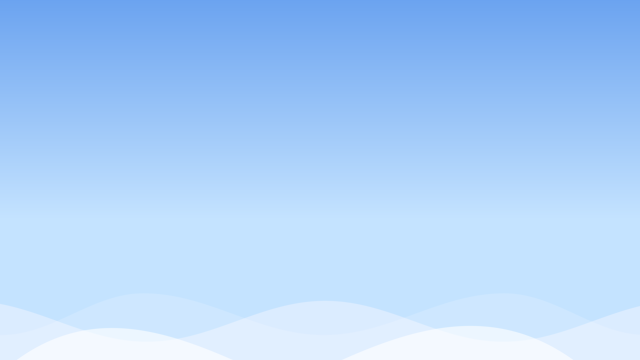
Give the GLSL for this background, as a Shadertoy shader.

```glsl
// A calm blue sky fading downward into pale light, with three translucent
// layers of rolling cloud along the bottom edge. Each layer is a height curve
// over x, filled below with a soft edge and blended from back to front.

const float PI = 3.14159265;

// Coverage of the area below a height curve, softened over about one pixel.
float fillBelow(float y, float height) {
    float soft = 0.8 / iResolution.y;
    return 1.0 - smoothstep(-soft, soft, y - height);
}

// Parabolic mound whose crest leans to the side given by the sign of lean.
float mound(float x, float centre, float halfWidth, float height, float lean) {
    float u = clamp((x - centre) / halfWidth, -2.0, 2.0);
    return height * (1.0 - u * u) * (1.0 + lean * u);
}

// Two crests around a central dip, falling faster toward the outer edges.
float backWave(float x) {
    float d = abs(x - 0.506);
    d += 0.27 * max(d - 0.282, 0.0);
    return 0.1273 - 0.0579 * cos(PI * d / 0.282);
}

float middleWave(float x) {
    return 0.1076 + 0.0567 * cos(2.0 * PI * (x - 0.508) / 0.557);
}

float frontWave(float x) {
    return max(mound(x, 0.195, 0.169, 0.0875, -0.25),
               mound(x, 0.715, 0.181, 0.0935, 0.23));
}

void mainImage(out vec4 fragColor, in vec2 fragCoord) {
    vec2 uv = fragCoord / iResolution.xy;

    // Sky: deep blue at the top, levelling off to pale blue
    vec3 skyTop = vec3(0.42, 0.64, 0.94);
    vec3 skyLow = vec3(0.77, 0.89, 1.0);
    vec3 color = mix(skyTop, skyLow, clamp((1.0 - uv.y) / 0.61, 0.0, 1.0));

    // Cloud layers, back to front
    color = mix(color, vec3(1.0), 0.16 * fillBelow(uv.y, backWave(uv.x)));
    color = mix(color, vec3(1.0, 0.98, 1.0), 0.39 * fillBelow(uv.y, middleWave(uv.x)));
    color = mix(color, vec3(1.0), 0.62 * fillBelow(uv.y, frontWave(uv.x)));

    fragColor = vec4(color, 1.0);
}
```
